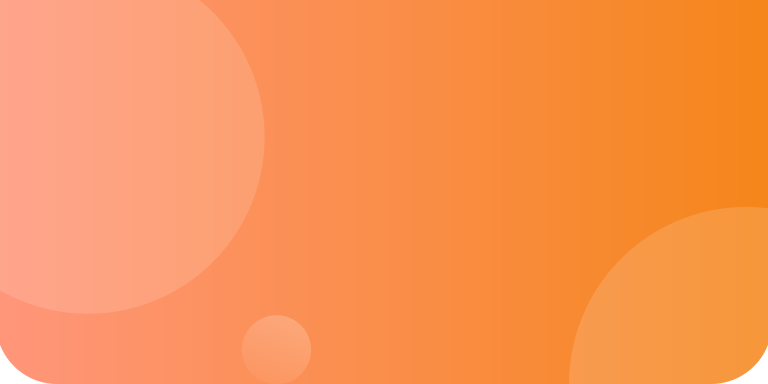
Write a Shadertoy shader that draws this background.

```glsl
// A warm card with rounded lower corners, shaded from coral to orange,
// with two large translucent discs and a small one that fades diagonally.
// Built from distance functions; lengths are in units of canvas height.

const vec3 PAGE  = vec3(1.0);
const vec3 CORAL = vec3(1.0, 0.588, 0.478);
const vec3 AMBER = vec3(0.961, 0.525, 0.102);

// Discs: centre x, centre y, radius
const vec3 LEFT_DISC  = vec3(0.229, 0.643, 0.460);
const vec3 RIGHT_DISC = vec3(1.943, 0.000, 0.461);
const vec3 SMALL_DISC = vec3(0.720, 0.089, 0.090);

const float LARGE_OPACITY = 0.14;
const float SMALL_OPACITY_LOW  = 0.05;
const float SMALL_OPACITY_HIGH = 0.21;

const float CORNER_RADIUS = 0.159;
const float SIDE_OVERHANG = 0.0104;  // card reaches past both sides
const float TOP_OVERHANG  = 0.5;     // keeps the upper corners out of view

// Coverage of a shape from its signed distance, one pixel soft
float coverage(float dist) {
    return clamp(0.5 - dist * iResolution.y, 0.0, 1.0);
}

float discMask(vec2 p, vec3 disc) {
    return coverage(length(p - disc.xy) - disc.z);
}

float roundedBox(vec2 p, vec2 halfSize, float radius) {
    vec2 q = abs(p) - halfSize + radius;
    return length(max(q, 0.0)) + min(max(q.x, q.y), 0.0) - radius;
}

void mainImage(out vec4 fragColor, in vec2 fragCoord) {
    vec2 p = fragCoord / iResolution.y;
    float aspect = iResolution.x / iResolution.y;

    // Horizontal gradient
    vec3 color = mix(CORAL, AMBER, p.x / aspect);

    // Large discs
    color = mix(color, vec3(1.0), LARGE_OPACITY * discMask(p, LEFT_DISC));
    color = mix(color, vec3(1.0), LARGE_OPACITY * discMask(p, RIGHT_DISC));

    // Small disc, brightest at its upper right
    vec2 local = (p - SMALL_DISC.xy) / SMALL_DISC.z;
    float slope = clamp(0.5 + 0.5 * dot(local, normalize(vec2(0.5, 1.0))), 0.0, 1.0);
    float smallOpacity = mix(SMALL_OPACITY_LOW, SMALL_OPACITY_HIGH, slope);
    color = mix(color, vec3(1.0), smallOpacity * discMask(p, SMALL_DISC));

    // Card outline
    vec2 halfSize = 0.5 * vec2(aspect + 2.0 * SIDE_OVERHANG, 1.0 + TOP_OVERHANG);
    vec2 center = vec2(0.5 * aspect, halfSize.y);
    float card = coverage(roundedBox(p - center, halfSize, CORNER_RADIUS));

    fragColor = vec4(mix(PAGE, color, card), 1.0);
}
```
